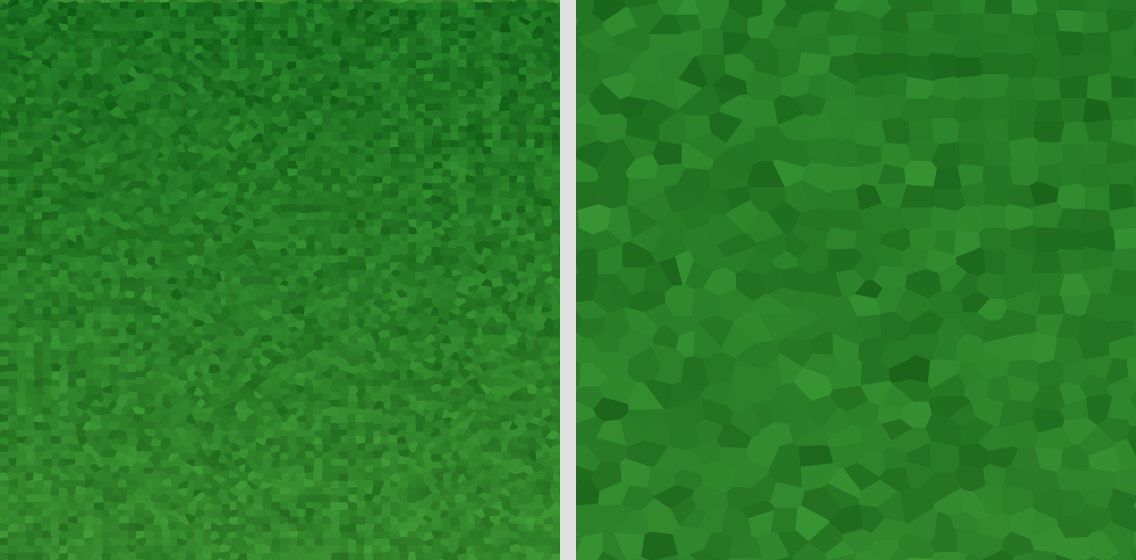
Left: the whole. Right: its middle third, enlarged.
This texture is drawn by a Shadertoy shader. Its source:

```glsl
const vec2 CELLS = vec2(66.0, 77.3);       // chips across and up the canvas
const vec3 BOTTOM_GREEN = vec3(0.207, 0.532, 0.174);
const vec3 TOP_GREEN = vec3(0.108, 0.445, 0.128);
const vec3 TONE_RANGE = vec3(0.058, 0.100, 0.050);
const float MIN_JITTER = 0.35;             // low values give blocky chips
const float MAX_JITTER = 0.95;             // high values give angular chips
const float PATCH_SCALE = 5.0;             // patches of blocky or angular chips
const int SAMPLES = 3;                     // antialiasing samples per axis

float hash(vec2 p) {
    return fract(sin(dot(p, vec2(127.1, 311.7))) * 43758.5453);
}

vec2 hash2(vec2 p) {
    return vec2(hash(p), hash(p + 57.3));
}

float valueNoise(vec2 p) {
    vec2 i = floor(p);
    vec2 f = fract(p);
    f = f * f * (3.0 - 2.0 * f);
    float low = mix(hash(i), hash(i + vec2(1.0, 0.0)), f.x);
    float high = mix(hash(i + vec2(0.0, 1.0)), hash(i + vec2(1.0)), f.x);
    return mix(low, high, f.y);
}

// Scattered centre of the chip that belongs to a grid cell
vec2 chipSite(vec2 cell) {
    float patchiness = valueNoise(cell / CELLS * PATCH_SCALE);
    float jitter = mix(MIN_JITTER, MAX_JITTER, smoothstep(0.2, 0.8, patchiness));
    return cell + 0.5 + jitter * (hash2(cell) - 0.5);
}

// Flat colour of one chip: vertical gradient plus a random tone
vec3 chipColor(vec2 cell, vec2 site) {
    float height = site.y / CELLS.y;
    height = max(height - step(1.0, height), 0.0);   // gradient wraps at the top
    float tone = hash(cell + 13.7) + hash(cell + 91.2) - 1.0;
    return mix(BOTTOM_GREEN, TOP_GREEN, height) + TONE_RANGE * tone;
}

// Colour of the nearest chip
vec3 mosaic(vec2 uv) {
    vec2 p = uv * CELLS;
    vec2 home = floor(p);
    vec2 nearestCell = home;
    vec2 nearestSite = home;
    float nearest = 1e3;
    for (int y = -1; y <= 1; y++) {
        for (int x = -1; x <= 1; x++) {
            vec2 cell = home + vec2(x, y);
            vec2 site = chipSite(cell);
            vec2 offset = site - p;
            float dist = dot(offset, offset);
            if (dist < nearest) {
                nearest = dist;
                nearestCell = cell;
                nearestSite = site;
            }
        }
    }
    return chipColor(nearestCell, nearestSite);
}

void mainImage(out vec4 fragColor, in vec2 fragCoord) {
    // Average a small grid of samples to smooth the chip edges
    vec3 color = vec3(0.0);
    for (int j = 0; j < SAMPLES; j++) {
        for (int i = 0; i < SAMPLES; i++) {
            vec2 shift = (vec2(i, j) + 0.5) / float(SAMPLES) - 0.5;
            color += mosaic((fragCoord + shift) / iResolution.xy);
        }
    }
    fragColor = vec4(color / float(SAMPLES * SAMPLES), 1.0);
}
```
